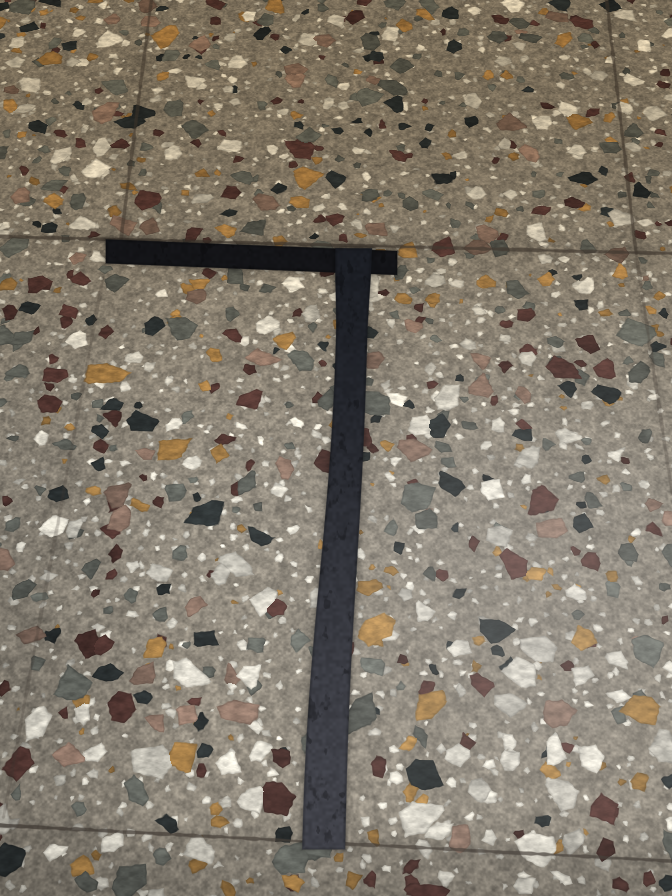
Reproduce this texture procedurally as a Shadertoy shader.

```glsl
// Speckled terrazzo floor seen at a slant, with thin tile joints and two strips of
// dark tape meeting in a T. Stone chips are random convex polygons scattered in
// jittered grids on the floor plane; light, grain and tape lie in canvas units.

const float TAU = 6.28318;

vec3 hash3(vec2 cell, float seed) {
    vec3 p = fract(vec3(cell.xyx + seed * 7.31) * vec3(.1031, .1030, .0973));
    p += dot(p, p.yxz + 33.33);
    return fract((p.xxy + p.yxx) * p.zyx);
}

float noise(vec2 p) {
    vec2 i = floor(p), f = fract(p);
    f = f * f * (3. - 2. * f);
    float low = mix(hash3(i, 1.).x, hash3(i + vec2(1, 0), 1.).x, f.x);
    float high = mix(hash3(i + vec2(0, 1), 1.).x, hash3(i + vec2(1, 1), 1.).x, f.x);
    return mix(low, high, f.y);
}

float fbm(vec2 p) {
    return .55 * noise(p) + .3 * noise(p * 2.1 + 7.) + .15 * noise(p * 4.3 + 3.);
}

float segmentDist(vec2 p, vec2 a, vec2 b) {
    vec2 ab = b - a;
    return length(p - a - ab * clamp(dot(p - a, ab) / dot(ab, ab), 0., 1.));
}

vec3 stoneColor(float pick) {
    if (pick < .29) return vec3(.86, .84, .78);  // cream marble
    if (pick < .42) return vec3(.66, .50, .28);  // ochre
    if (pick < .56) return vec3(.32, .21, .19);  // maroon
    if (pick < .68) return vec3(.17, .19, .19);  // near black green
    if (pick < .87) return vec3(.39, .40, .37);  // grey green
    return vec3(.55, .45, .39);                  // dusty pink
}

// Signed distance to an irregular six sided chip
float chipDist(vec2 v, float radius, vec2 cell, float seed) {
    vec3 shape = hash3(cell, seed + 4.);
    float turn = shape.x * TAU;
    v = mat2(cos(turn), -sin(turn), sin(turn), cos(turn)) * v;
    v.x *= mix(.7, 1.35, shape.y);
    float d = -1.;
    for (int k = 0; k < 6; k++) {
        vec3 side = hash3(cell, seed + 10. + float(k));
        float angle = (float(k) + .8 * side.x) * TAU / 6.;
        d = max(d, dot(v, vec2(cos(angle), sin(angle))) - radius * mix(.5, 1., side.y));
    }
    return d;
}

// Lays one grid of chips over the ground colour
vec3 addChips(vec3 ground, vec2 q, float size, vec2 radii, float density,
              float paleness, float seed, float blur) {
    vec2 home = floor(q / size);
    float nearest = 1.;
    vec3 tint = vec3(0);
    for (int j = -1; j <= 1; j++)
    for (int i = -1; i <= 1; i++) {
        vec2 cell = home + vec2(i, j);
        vec3 place = hash3(cell, seed);
        vec3 kind = hash3(cell, seed + 2.);
        if (place.z > density) continue;
        vec2 center = (cell + .5 + .72 * (place.xy - .5)) * size;
        float d = chipDist(q - center, mix(radii.x, radii.y, kind.x), cell, seed);
        if (d < nearest) {
            nearest = d;
            tint = stoneColor(kind.y * (1. - paleness)) * mix(.85, 1.15, kind.z);
        }
    }
    nearest += .0022 * (noise(q * 190. + seed) - .5);
    tint *= .78 + .44 * fbm(q * vec2(100., 160.) + seed);
    tint *= mix(.85, 1., smoothstep(0., .003, -nearest));
    return mix(ground, tint, smoothstep(blur, -blur, nearest));
}

// Dark line of a tile joint
vec3 addJoint(vec3 color, vec2 p, vec2 a, vec2 b, float strength) {
    float d = segmentDist(p, a, b) + .0015 * (noise(p * 130.) - .5);
    color *= 1. - .14 * strength * exp(-d * 110.);
    return mix(color, vec3(.27, .24, .21), strength * smoothstep(.0028, .0008, d));
}

vec3 addTape(vec3 color, vec2 p, float d, vec3 tapeColor, float blur) {
    color *= 1. - .25 * exp(-max(d, 0.) * 300.);
    float scuff = smoothstep(.62, .78, fbm(p * vec2(110., 80.)));
    tapeColor *= (.9 + .2 * noise(p * 260.)) * (1. - .25 * scuff);
    tapeColor *= mix(.8, 1., smoothstep(0., .004, -d));
    return mix(color, tapeColor, smoothstep(blur, -blur, d));
}

void mainImage(out vec4 fragColor, in vec2 fragCoord) {
    vec2 p = fragCoord / iResolution.y;
    float blur = .8 / iResolution.y;

    // Floor plane: chips shrink toward the top
    float scale = 1. - .36 * p.y;
    vec2 q = vec2(p.x - .375, p.y) / scale + 3.;

    // Cement with fine grain
    vec3 color = vec3(.555, .525, .47) * (.76 + .48 * fbm(q * 130.));
    color *= .9 + .2 * noise(q * 330.);
    color = addChips(color, q, .020, vec2(.003, .0066), .48, .69, 31., blur / scale);
    color = addChips(color, q, .034, vec2(.007, .013), .5, .12, 57., blur / scale);
    color = addChips(color, q, .054, vec2(.014, .024), .68, 0., 83., blur / scale);

    // Tile joints
    color = addJoint(color, p, vec2(0., .736), vec2(.75, .717), .7);
    color = addJoint(color, p, vec2(0., .079), vec2(.75, .039), .7);
    color = addJoint(color, p, vec2(.169, 1.), vec2(.135, .733), .55);
    color = addJoint(color, p, vec2(.115, .69), vec2(.004, .088), .25);
    color = addJoint(color, p, vec2(.677, 1.), vec2(.71, .717), .6);
    color = addJoint(color, p, vec2(.71, .717), vec2(.75, .45), .35);

    // Warm dim far end, cool sheen at the lower right
    color *= mix(vec3(1.03, 1.035, 1.05), vec3(.86, .815, .74), smoothstep(.4, .95, p.y));
    vec2 toSheen = (p - vec2(.60, .32)) / vec2(.25, .25);
    float sheen = exp(-dot(toSheen, toSheen));
    color = mix(color, vec3(.69, .68, .67), .27 * sheen);
    color *= 1. - .15 * smoothstep(.25, 0., p.x) * smoothstep(.9, .2, p.y);
    color *= 1. - .16 * smoothstep(.1, 0., p.y);

    // Crossbar, then the gently bent stem
    float barY = mix(.7195, .7065, (p.x - .118) / .325);
    float bar = max(abs(p.y - barY) - .0135, abs(p.x - .2807) - .1627);
    color = addTape(color, p, bar, vec3(.075, .077, .09), blur);

    float t = (p.y - .052) / .671;
    float stemX = mix(.362, .3955, t) + .003 * sin(TAU * (t - .46));
    float halfWidth = mix(.024, .0175, smoothstep(0., .85, t)) + .003 * smoothstep(.85, 1., t);
    float stem = max(abs(p.x - stemX) - halfWidth, abs(p.y - .3875) - .3355);
    vec3 stemColor = mix(vec3(.25, .255, .285), vec3(.105, .115, .14), smoothstep(.1, .75, p.y));
    color = addTape(color, p, stem, stemColor, blur);

    fragColor = vec4(clamp(color, 0., 1.), 1.);
}
```
